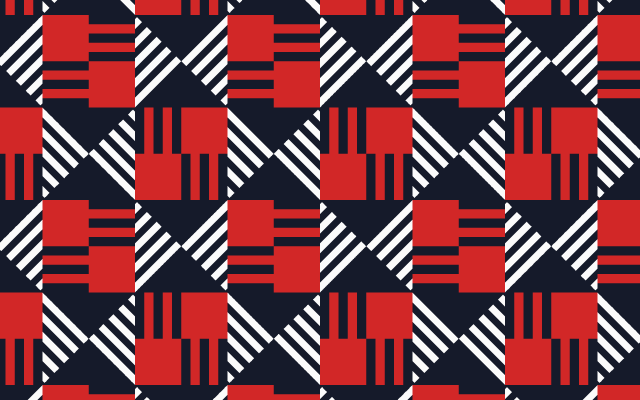
Give the GLSL for this pattern, as a Shadertoy shader.

```glsl
const vec3 NAVY = vec3(0.082, 0.102, 0.165);
const vec3 RED = vec3(0.824, 0.153, 0.153);
const vec3 WHITE = vec3(0.985);

// Two solid quarters and two barred quarters; bars run across the x axis
vec3 barredTile(vec2 q) {
    bool solid = q.x * q.y > 0.0;
    bool bar = mod(floor(fract(q.x * 2.0) * 5.0), 2.0) == 1.0;
    return solid || bar ? RED : NAVY;
}

// Left and right triangles filled with stripes along the falling diagonal
vec3 hourglassTile(vec2 q) {
    bool inside = abs(q.x) > abs(q.y);
    bool stripe = fract(abs(q.x + q.y) / 0.2121) < 0.5;
    return inside && stripe ? WHITE : NAVY;
}

// Checkerboard of both tiles, turned or mirrored on odd rows
vec3 quilt(vec2 p) {
    vec2 cell = floor(p);
    vec2 q = p - cell - 0.5;
    bool oddRow = mod(cell.y, 2.0) == 1.0;
    if (mod(cell.x + cell.y, 2.0) == 0.0)
        return barredTile(oddRow ? vec2(q.y, -q.x) : q);
    return hourglassTile(oddRow ? vec2(q.x, -q.y) : q);
}

void mainImage(out vec4 fragColor, in vec2 fragCoord) {
    float tileSize = 0.23125 * iResolution.y;
    vec3 sum = vec3(0.0);

    // Average a grid of samples inside each pixel to smooth the edges
    for (int j = 0; j < 4; j++) {
        for (int i = 0; i < 4; i++) {
            vec2 jitter = (vec2(i, j) + 0.5) / 4.0 - 0.5;
            sum += quilt((fragCoord + jitter - 0.5 * iResolution.xy) / tileSize);
        }
    }
    fragColor = vec4(sum / 16.0, 1.0);
}
```
